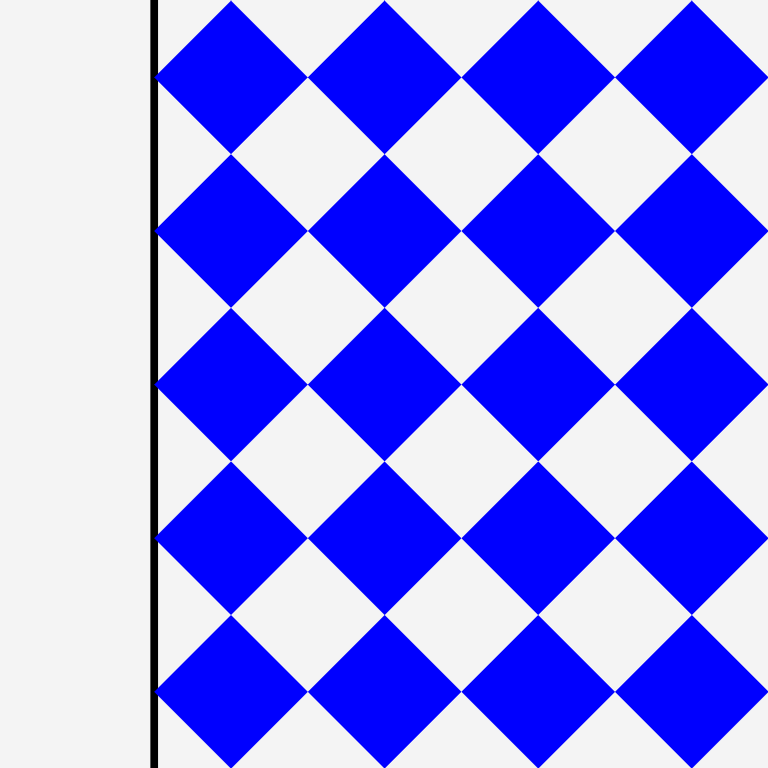
Write a WebGL 2 fragment shader that draws this pattern.

```glsl
#version 300 es
precision highp float;
// Blue diamonds touching tip to tip, 4 across and 5 down, on pale grey.
// A black vertical rule separates them from a blank left margin.
// Each diamond is a distance function in a repeated square cell.

uniform vec2 u_resolution;
out vec4 fragColor;

const vec3 PAPER = vec3(0.957);
const vec3 BLUE = vec3(0.0, 0.0, 1.0);
const vec3 BLACK = vec3(0.0);

const float PITCH = 0.2;                      // cell size
const vec2 GRID_ORIGIN = vec2(0.2008, -0.0008); // lower left corner of the grid
const float RULE_WIDTH = 0.01;

// Signed distance to a diamond with the given half diagonal.
float diamondDistance(vec2 p, float halfDiagonal) {
    return (abs(p.x) + abs(p.y) - halfDiagonal) * 0.70711;
}

// Signed distance to a vertical band centred on x = 0.
float bandDistance(float x, float width) {
    return abs(x) - 0.5 * width;
}

// Antialiased coverage of a signed distance, one pixel wide.
float coverage(float dist, float pixel) {
    return clamp(0.5 - dist / pixel, 0.0, 1.0);
}

void main() {
    vec2 uv = gl_FragCoord.xy / u_resolution;
    float pixel = 1.0 / min(u_resolution.x, u_resolution.y);
    vec2 p = uv - GRID_ORIGIN;

    // Rule along the left side of the grid
    float rule = coverage(bandDistance(p.x, RULE_WIDTH), pixel);
    vec3 color = mix(PAPER, BLACK, rule);

    // Diamonds over the rule, only to the right of its centre
    vec2 local = (fract(p / PITCH) - 0.5) * PITCH;
    float diamond = coverage(diamondDistance(local, 0.5 * PITCH), pixel);
    color = mix(color, BLUE, diamond * step(0.0, p.x));

    fragColor = vec4(color, 1.0);
}
```
